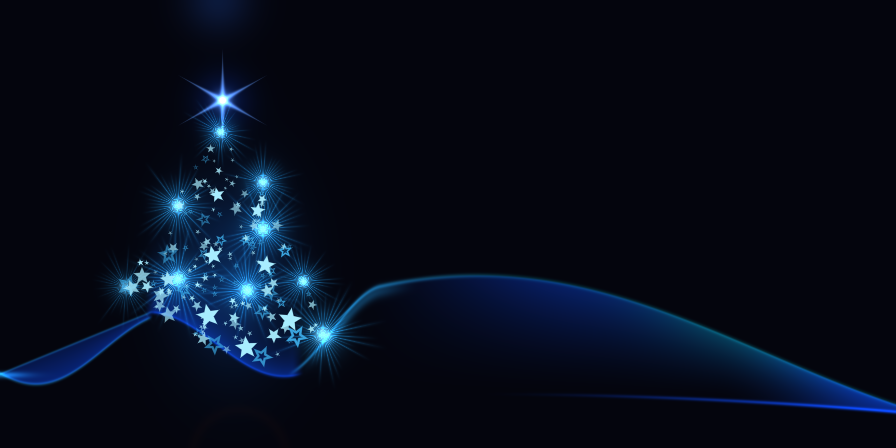
Reproduce this background procedurally as a WebGL 1 fragment shader.

```glsl
precision highp float;
// A glowing tree of stars and light bursts above silky blue waves on a night sky.
uniform vec2 u_resolution;

const float PI = 3.14159265;
const vec3 NIGHT = vec3(0.015, 0.018, 0.05);
const vec3 BLUE = vec3(0.02, 0.16, 0.55);
const vec3 TEAL = vec3(0.01, 0.28, 0.30);
const vec3 CYAN = vec3(0.12, 0.58, 0.85);
const vec3 ICE = vec3(0.66, 0.93, 1.0);

float hash(float n) {
  return fract(sin(n * 12.9898) * 43758.545);
}

float glow(vec2 p, float radius) {
  return exp(-dot(p, p) / (radius * radius));
}

// Soft line around a signed offset
float line(float d, float width) {
  return exp(-d * d / (width * width));
}

// 1 inside the vertical interval from low to high
float between(float y, float low, float high, float soft) {
  return smoothstep(-soft, soft, y - low) * smoothstep(-soft, soft, high - y);
}

float span(float x, float a, float b, float soft) {
  return smoothstep(a - soft, a + soft, x) * (1.0 - smoothstep(b - soft, b + soft, x));
}

// Approximate distance to a five-pointed star with tips at radius r
float starDistance(vec2 p, float r, float turn) {
  float a = abs(mod(atan(p.x, p.y) + turn + PI / 5.0, PI * 0.4) - PI / 5.0);
  vec2 q = length(p) * vec2(sin(a), cos(a));
  return dot(q - vec2(0.0, r), vec2(0.924, 0.384));
}

float starMask(vec2 p, float r, float turn, float hollow, float px) {
  float d = starDistance(p, r, turn);
  d = mix(d, abs(d + 0.12 * r) - 0.1 * r, hollow);
  return 1.0 - smoothstep(-0.7 * px, 0.7 * px, d);
}

// Bright core with fine rays of uneven length
vec3 burst(vec2 p, float size, float seed) {
  float r = length(p);
  float a = (atan(p.y, p.x) / PI + 1.0) * 22.0;
  float reach = size * (0.35 + 0.65 * hash(floor(a) + seed * 57.0));
  float ray = pow(1.0 - abs(fract(a) * 2.0 - 1.0), 2.0);
  ray *= pow(max(1.0 - r / reach, 0.0), 1.5);
  return CYAN * (0.85 * ray + 0.4 * glow(p, size * 0.32)) + ICE * 0.8 * glow(p, size * 0.11);
}

// Tapered streak through the origin along a direction
float spike(vec2 p, vec2 dir, float len) {
  float taper = max(1.0 - abs(dot(p, dir)) / len, 0.0);
  float side = dot(p, vec2(-dir.y, dir.x));
  return taper * line(side, 0.001 + 0.006 * taper * taper);
}

vec3 waves(vec2 p) {
  float x = p.x;
  // Large sheet on the right
  float top = 0.385 - 0.178 * (1.0 - cos(2.4 * (x - 1.068)));
  top -= 0.136 * (1.0 - smoothstep(0.64, 0.85, x));
  float s = (x - 1.07) / 0.93;
  float low = 0.12 - 0.04 * s * s;
  float depth = clamp((top - p.y) / max(top - low, 0.01), 0.0, 1.0);
  float tail = smoothstep(1.6, 2.0, x);
  float body = between(p.y, low, top, 0.003) * smoothstep(0.76, 1.3, x);
  vec3 silk = mix(BLUE * 0.65, TEAL, line(x - 1.62, 0.2) * 0.75 * (1.0 - depth));
  vec3 col = silk * body * mix(pow(1.0 - depth, 1.6), 1.0, tail * 0.75) * (1.0 + 0.7 * tail);
  float rim = span(x, 0.66, 2.1, 0.02);
  col += mix(CYAN, TEAL, smoothstep(0.75, 1.2, x)) * rim * line(p.y - top, 0.005) * 0.5;
  col += CYAN * line(p.y - top + 0.012, 0.014) * span(x, 0.72, 0.88, 0.06) * 0.35;
  col += BLUE * line(p.y - low, 0.004) * smoothstep(1.05, 2.0, x) * 1.3;

  // Rising ribbon on the left
  float crest = 0.165 + 0.41 * x;
  float trough = 0.222 - 0.08 * cos(PI * (x - 0.08) / 0.31);
  float ribbon = span(x, -0.1, 0.335, 0.008);
  float lift = clamp((p.y - trough) / max(crest - trough, 0.01), 0.0, 1.0);
  col += BLUE * ribbon * between(p.y, trough, crest, 0.003) * mix(0.75, 0.4, lift);
  col += CYAN * ribbon * (0.35 * line(p.y - trough, 0.004) + 0.3 * line(p.y - crest, 0.003));
  col += CYAN * glow((p - vec2(0.0, 0.163)) * vec2(0.12, 1.0), 0.007) * 0.7;

  // Fold passing beneath the tree
  float fold = 0.2305 + 0.0715 * cos(PI * (x - 0.333) / 0.302);
  float above = p.y - fold;
  float under = span(x, 0.335, 0.665, 0.015);
  col += BLUE * under * smoothstep(-0.003, 0.003, above) * exp(-max(above, 0.0) * 22.0) * 0.8;
  return col + BLUE * under * line(above, 0.004) * 0.5;
}

// Maps a height v and a side s in -1..1 into the tree outline
vec2 treePoint(float v, float s) {
  return vec2(0.497 + v * (0.02 + 0.235 * s), 0.73 - v * (0.52 + 0.05 * s - 0.1 * s * s));
}

void main() {
  vec2 p = gl_FragCoord.xy / u_resolution.y;
  float px = 1.0 / u_resolution.y;
  vec3 col = NIGHT + waves(p);

  // Haze in the tree, bloom at the upper border and faint ring below
  col += vec3(0.02, 0.12, 0.25) * glow((p - vec2(0.52, 0.39)) * vec2(1.25, 0.8), 0.16);
  col += vec3(0.03, 0.08, 0.18) * glow(p - vec2(0.487, 1.0), 0.075);
  col += vec3(0.018, 0.006, 0.0) * line(length(p - vec2(0.534, -0.02)) - 0.105, 0.012);

  // Bursts zigzag down the tree, then spread along its base
  for (int i = 0; i < 5; i++) {
    float n = float(i);
    float side = mod(n, 2.0) * 2.0 - 1.0;
    vec2 c = vec2(0.492 + side * 0.095 * min(n, 1.0), 0.705 - 0.082 * n - 0.03 * sin(n * PI * 0.5));
    col += burst(p - c, 0.1 + 0.012 * n, n);
  }
  col += burst(p - vec2(0.552, 0.352), 0.14, 6.0);
  col += burst(p - vec2(0.721, 0.253), 0.15, 7.0);
  col += burst(p - vec2(0.677, 0.372), 0.1, 8.0);
  col += burst(p - vec2(0.281, 0.36), 0.11, 9.0) * 0.6;

  // Scattered small stars, some hollow
  for (int i = 0; i < 150; i++) {
    float n = float(i) + 1.0;
    float v = sqrt(mix(0.01, 1.0, fract(n * 0.618034)));
    vec2 q = p - treePoint(v, hash(n) * 2.0 - 1.0);
    float r = mix(0.004, 0.019, pow(hash(n + 211.0), 2.5)) * mix(0.7, 1.1, v);
    float hollow = step(0.72, hash(n + 97.0));
    float mask = starMask(q, r * (1.0 + 0.4 * hollow), hash(n + 31.0), hollow, px);
    col = mix(col, mix(ICE, CYAN, hollow * 0.8), mask * mix(0.55, 1.0, hash(n + 53.0)));
  }

  // Two columns of large stars and one at the foot
  for (int i = 0; i < 3; i++) {
    float n = float(i);
    float r = 0.017 + 0.005 * n;
    float left = starMask(p - vec2(0.485 - 0.01 * n, 0.565 - 0.135 * n), r, 0.2, 0.0, px);
    float right = starMask(p - vec2(0.575 + 0.018 * n * n, 0.53 - 0.122 * n), r, -0.15, 0.0, px);
    col = mix(col, ICE, max(left, right));
  }
  col = mix(col, ICE, starMask(p - vec2(0.55, 0.224), 0.026, 0.1, 0.0, px));

  // Six-pointed light at the top
  vec2 tip = p - vec2(0.497, 0.776);
  float rays = spike(tip, vec2(0.0, 1.0), 0.115);
  rays += spike(tip, vec2(0.87, 0.493), 0.115) + spike(tip, vec2(-0.87, 0.493), 0.115);
  col += vec3(0.4, 0.62, 0.95) * (rays + 0.6 * glow(tip, 0.02)) + BLUE * 0.4 * glow(tip, 0.06);

  gl_FragColor = vec4(min(col, 1.0), 1.0);
}
```
